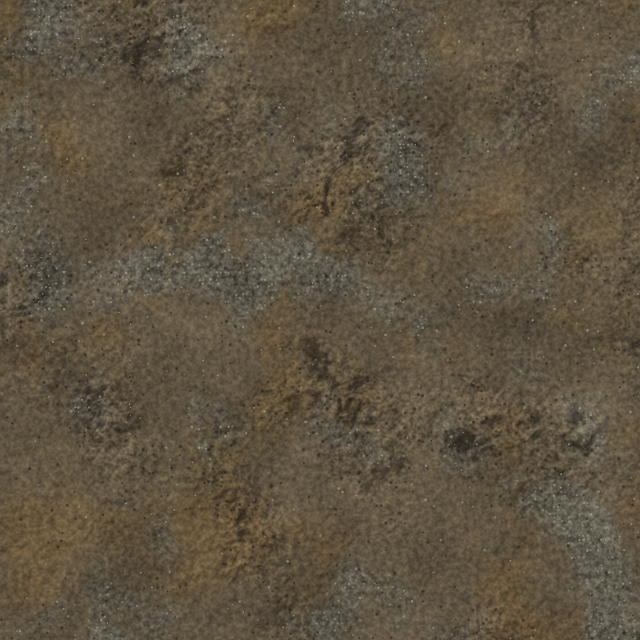
A Shadertoy shader for this texture:

```glsl
// Weathered brown earth with ochre lumps, ashen patches, dark pits and pale grit.

const vec3 SOIL = vec3(0.372, 0.328, 0.257);
const vec3 CLAY = vec3(0.395, 0.328, 0.228);
const vec3 ASH  = vec3(0.368, 0.350, 0.302);
const vec3 PIT  = vec3(0.130, 0.112, 0.090);
const vec3 PALE = vec3(0.640, 0.640, 0.560);

const vec2 GRAIN_DIR = vec2(0.80, 0.60);    // lumps lean up to the right
const vec2 LIGHT_DIR = vec2(-0.60, 0.80);
const float STRETCH = 1.5;
const float PATCH_SCALE = 4.5;
const float LUMP_SCALE = 20.0;
const float PIT_SCALE = 24.0;
const float GRIT_SCALE = 175.0;
const float RELIEF = 0.50;
const float MOTTLE = 0.20;
const float FINE_GRAIN = 0.34;

// Integer hash: two random values per lattice cell
vec2 hash2(vec2 cell) {
    uvec2 v = uvec2(ivec2(cell)) * 1664525u + 1013904223u;
    v.x += v.y * 1664525u;
    v.y += v.x * 1664525u;
    v ^= v >> 16u;
    v.x += v.y * 1664525u;
    v.y += v.x * 1664525u;
    v ^= v >> 16u;
    return vec2(v & 65535u) / 65535.0;
}

float cornerSlope(vec2 cell, vec2 offset) {
    float angle = 6.28318 * hash2(cell).x;
    return dot(vec2(cos(angle), sin(angle)), offset);
}

float gradientNoise(vec2 p) {
    vec2 i = floor(p), f = p - i;
    vec2 u = f * f * f * (f * (f * 6.0 - 15.0) + 10.0);
    vec2 e = vec2(1.0, 0.0);
    float low  = mix(cornerSlope(i, f), cornerSlope(i + e, f - e), u.x);
    float high = mix(cornerSlope(i + e.yx, f - e.yx), cornerSlope(i + 1.0, f - 1.0), u.x);
    return mix(low, high, u.y);
}

float fbm(vec2 p, int octaves, float gain) {
    float sum = 0.0, amp = 1.0;
    for (int i = 0; i < octaves; i++) {
        sum += amp * gradientNoise(p);
        p = mat2(1.6, 1.2, -1.2, 1.6) * p + 17.3;
        amp *= gain;
    }
    return sum;
}

// Compress the long axis so that features stretch along GRAIN_DIR
vec2 alongGrain(vec2 p) {
    return vec2(dot(p, GRAIN_DIR) / STRETCH, dot(p, vec2(-GRAIN_DIR.y, GRAIN_DIR.x)));
}

float lumpHeight(vec2 p) {
    return fbm(alongGrain(p) * LUMP_SCALE, 4, 0.62);
}

// Soft round specks, present in a given share of the cells
float specks(vec2 p, float density) {
    vec2 cell = floor(p);
    vec2 spot = hash2(cell), pick = hash2(cell + 531.0);
    float radius = mix(0.28, 0.58, pick.y);
    float d = length(p - cell - mix(vec2(0.3), vec2(0.7), spot));
    return step(pick.x, density) * smoothstep(radius, radius * 0.25, d);
}

void mainImage(out vec4 fragColor, in vec2 fragCoord) {
    vec2 uv = fragCoord / min(iResolution.x, iResolution.y);
    vec2 warped = uv + 0.025 * vec2(fbm(uv * 9.0, 3, 0.5), fbm(uv * 9.0 + 40.0, 3, 0.5));

    // Broad patches of different ground
    float clay  = smoothstep(-0.05, 0.50, fbm(warped * PATCH_SCALE + 3.7, 4, 0.5));
    float ash   = smoothstep(0.00, 0.50, fbm(warped * PATCH_SCALE * 1.2 + 21.4, 4, 0.55));
    float rough = smoothstep(-0.10, 0.45, fbm(warped * PATCH_SCALE + 58.1, 3, 0.5));
    vec3 color = mix(mix(SOIL, CLAY, clay), ASH, ash);

    // Side-lit relief, mottling and fine grain
    float slope = lumpHeight(warped) - lumpHeight(warped + LIGHT_DIR * 0.005);
    float tone = RELIEF * slope * mix(0.25, 1.0, max(rough, clay * 0.7));
    tone += MOTTLE * fbm(warped * 7.0 + 80.0, 5, 0.6);
    tone += FINE_GRAIN * fbm(uv * 105.0 + 9.0, 2, 0.8) * mix(0.75, 1.2, max(rough, ash));
    color *= 1.0 + tone;

    // Ragged pits gathered in the rough ground
    float pitField = fbm(alongGrain(warped) * PIT_SCALE + 33.0, 4, 0.7);
    float pits = smoothstep(0.08, 0.65, pitField) * rough;
    color = mix(color, PIT, 0.62 * pits);

    // Dark crumbs everywhere, pale grit mostly on ash and around pits
    float crumbs = specks(uv * GRIT_SCALE * 0.8 + 7.0, 0.03 + 0.07 * rough);
    color = mix(color, PIT, 0.55 * crumbs);
    float gritShare = 0.012 + 0.22 * ash * ash + 0.08 * pits;
    float grit = specks(uv * GRIT_SCALE, gritShare);
    float gleam = mix(0.2, 0.75, hash2(floor(uv * GRIT_SCALE) + 97.0).x);
    color = mix(color, PALE, gleam * grit);

    fragColor = vec4(clamp(color, 0.0, 1.0), 1.0);
}
```
